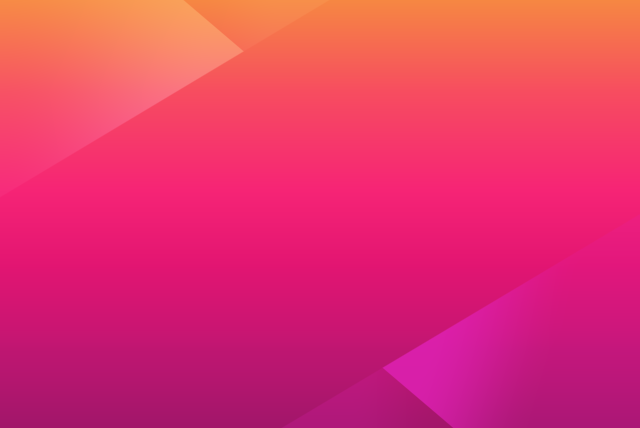
Give the GLSL for this background, as a Shadertoy shader.

```glsl
// Sunset gradient from orange to plum, with folded translucent panels in two corners

// Soft step across a line; d is a height above it
float above(float d) {
    float w = 1.0 / iResolution.y;
    return smoothstep(-w, w, d);
}

// Vertical gradient, from the bottom (0) to the top (1)
vec3 backdrop(float y) {
    vec3 c = mix(vec3(0.61, 0.085, 0.41), vec3(0.76, 0.085, 0.448), smoothstep(-0.1, 0.25, y) * 1.06 - 0.06);
    c = mix(c, vec3(0.886, 0.082, 0.445), clamp((y - 0.18) / 0.2, 0.0, 1.0));
    c = mix(c, vec3(0.965, 0.14, 0.46), clamp((y - 0.375) / 0.18, 0.0, 1.0));
    c = mix(c, vec3(0.967, 0.30, 0.375), clamp((y - 0.555) / 0.23, 0.0, 1.0));
    return mix(c, vec3(0.965, 0.53, 0.26), clamp((y - 0.785) / 0.215, 0.0, 1.0));
}

void mainImage(out vec4 fragColor, in vec2 fragCoord) {
    vec2 p = fragCoord / iResolution.xy * vec2(1.5, 1.0);
    vec3 color = backdrop(p.y);

    // Upper left corner: a diagonal band split by a fold
    float rise = p.y - 0.539 - 0.597 * p.x;
    float corner = above(rise);
    float fold = above(1.0 - 0.85 * (p.x - 0.43) - p.y);
    vec3 peach = mix(vec3(1.0, 0.58, 0.78), vec3(1.0, 0.80, 0.50), smoothstep(0.65, 1.0, p.y));
    float sheen = 0.07 + 0.38 * smoothstep(0.0, 0.5, p.x);
    sheen *= 1.0 - 0.25 * smoothstep(0.0, 0.4, rise);
    float flap = 0.12 * smoothstep(0.45, 0.66, p.x);
    color = mix(color, peach, corner * mix(flap, sheen, fold));

    // Lower right corner: the same fold turned half around
    float fall = 0.595 * (p.x - 0.66) - p.y;
    corner = above(fall);
    fold = above(p.y + 0.849 * (p.x - 1.0625));
    vec3 violet = vec3(0.88, 0.13, 0.72);
    float glow = 0.15 + 0.65 * smoothstep(1.38, 1.0, p.x + 0.35 * max(fall, 0.0));
    flap = 0.20 * smoothstep(1.04, 0.82, p.x);
    color = mix(color, violet, corner * mix(flap, glow, fold));

    fragColor = vec4(color, 1.0);
}
```
